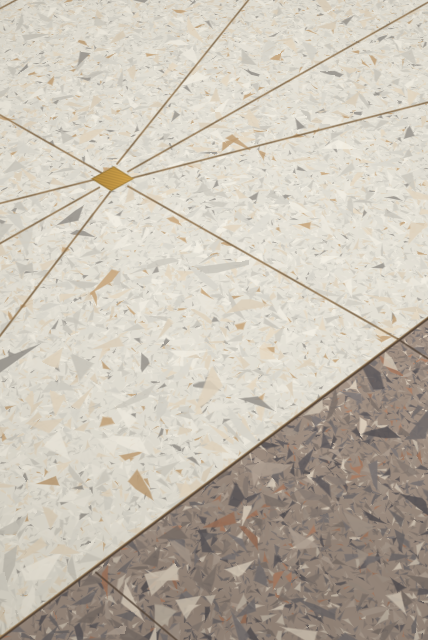
This texture is drawn by a Shadertoy shader. Its source:

```glsl
const vec3 PALE_BASE = vec3(0.875, 0.862, 0.822);
const vec3 DARK_BASE = vec3(0.595, 0.533, 0.484);
const vec3 BRASS = vec3(0.76, 0.59, 0.27);
const vec3 STRIP = vec3(0.56, 0.45, 0.31);
const vec3 GROUT = vec3(0.33, 0.27, 0.22);
const vec2 HUB = vec2(0.1758, 0.7207);
const vec2 HUB_SIZE = vec2(0.0335, 0.0195);
const vec2 BORDER_A = vec2(0.0, 0.0026);
const vec2 BORDER_B = vec2(0.6667, 0.5013);
const vec2 LIGHT_CENTER = vec2(0.42, 0.64);
const float HORIZON = 2.4;
const float STRIP_HALF = 0.0014;
const float BORDER_HALF = 0.0022;

// Brass strips: start.xy, end.xy
const vec4 STRIPS[9] = vec4[9](
    vec4(0.183, 0.744, 0.389, 1.001), vec4(0.200, 0.732, 0.668, 0.996),
    vec4(0.207, 0.722, 0.668, 0.840), vec4(0.200, 0.709, 0.622, 0.470),
    vec4(0.172, 0.700, -0.001, 0.474), vec4(0.155, 0.707, -0.001, 0.619),
    vec4(0.146, 0.719, -0.001, 0.682), vec4(0.160, 0.729, -0.001, 0.821),
    vec4(-0.001, 0.986, 0.027, 1.001));

vec3 hash3(vec2 c) {
    vec3 h = fract(c.xyx * vec3(0.1031, 0.1030, 0.0973));
    h += dot(h, h.yxz + 33.33);
    return fract((h.xxy + h.yzz) * h.zyx);
}

float segmentDistance(vec2 p, vec2 a, vec2 b) {
    vec2 d = b - a;
    return length(p - a - d * clamp(dot(p - a, d) / dot(d, d), 0.0, 1.0));
}

float cover(float d, float blur) {
    return 1.0 - smoothstep(-blur, blur, d);
}

// Scattered convex shards: returns coverage, colour id, tone id
vec3 chips(vec2 q, float density, float blur) {
    vec2 cell = floor(q);
    vec3 best = vec3(0.0);
    for (int j = -1; j <= 1; j++)
    for (int i = -1; i <= 1; i++) {
        vec2 c = cell + vec2(i, j);
        vec3 h = hash3(c), g = hash3(c + 71.3);
        if (g.x > density) continue;
        float turn = 6.2832 * h.z;
        vec2 r = q - c - 0.15 - 0.7 * h.xy;
        r = vec2(cos(turn) * r.x + sin(turn) * r.y, cos(turn) * r.y - sin(turn) * r.x);
        r.x *= mix(0.55, 1.0, g.y);
        float size = mix(0.16, 0.38, g.z * g.z), d = -1.0;
        for (int k = 0; k < 5; k++) {
            float t = float(k), a = 1.2566 * t + 0.8 * sin(t * 2.3 + h.x * 19.0);
            float reach = size * (0.8 + 0.3 * sin(t * 4.1 + h.y * 23.0));
            d = max(d, dot(r, vec2(cos(a), sin(a))) - reach);
        }
        float m = cover(d, blur);
        if (m > best.x) best = vec3(m, fract(h.x * 7.0 + g.y * 5.0), h.y);
    }
    return best;
}

vec3 paleChip(float id, float tone) {
    vec3 c = vec3(0.91, 0.895, 0.855);
    c = mix(c, vec3(0.865, 0.815, 0.735), step(0.32, id));
    c = mix(c, vec3(0.785, 0.772, 0.735), step(0.53, id));
    c = mix(c, vec3(0.835, 0.825, 0.79), step(0.73, id));
    c = mix(c, vec3(0.58, 0.565, 0.54), step(0.935, id));
    c = mix(c, vec3(0.75, 0.62, 0.46), step(0.975, id));
    return c * (0.97 + 0.06 * tone);
}

vec3 darkChip(float id, float tone) {
    vec3 c = vec3(0.50, 0.455, 0.425);
    c = mix(c, vec3(0.44, 0.42, 0.42), step(0.28, id));
    c = mix(c, vec3(0.64, 0.585, 0.535), step(0.48, id));
    c = mix(c, vec3(0.34, 0.325, 0.335), step(0.68, id));
    c = mix(c, vec3(0.79, 0.745, 0.68), step(0.82, id));
    c = mix(c, vec3(0.64, 0.46, 0.36), step(0.95, id));
    return c * (0.92 + 0.16 * tone);
}

void mainImage(out vec4 fragColor, in vec2 fragCoord) {
    vec2 p = fragCoord / iResolution.y;
    float px = 1.0 / iResolution.y;

    // Floor plane seen in mild perspective
    float depth = 1.0 / (HORIZON - p.y);
    vec2 q = vec2((p.x - 0.33) * depth, HORIZON * depth) + 3.0;

    // Two terrazzo fields split by the diagonal border
    vec2 along = normalize(BORDER_B - BORDER_A);
    float side = dot(p - BORDER_A, vec2(-along.y, along.x));
    float dark = cover(side, px);
    float mottle = sin(q.x * 71.0 + 2.0 * sin(q.y * 53.0)) * sin(q.y * 83.0 + sin(q.x * 97.0));
    vec3 pale = PALE_BASE + 0.006 * mottle;
    vec3 brown = DARK_BASE + 0.015 * mottle;

    // Fine grit first, large shards on top
    for (int i = 0; i < 4; i++) {
        float scale = 250.0 / pow(1.72, float(i));
        float density = 0.72 - 0.07 * float(i);
        vec3 s = chips(q * scale + 17.0 * float(i), density, scale * depth * px);
        pale = mix(pale, paleChip(s.y, s.z), s.x * 0.85);
        brown = mix(brown, darkChip(s.y, s.z), s.x * 0.85);
    }

    // Soft pool of light over the pale field
    vec2 away = (p - LIGHT_CENTER) * vec2(1.0, 1.25);
    pale *= 1.025 - 0.17 * dot(away, away) * vec3(0.95, 1.0, 1.12);
    brown *= mix(0.94, 1.08, smoothstep(0.0, 0.5, p.y));
    vec3 color = mix(pale, brown, dark);

    // Radiating strips
    float strip = 1.0;
    for (int i = 0; i < 9; i++)
        strip = min(strip, segmentDistance(p, STRIPS[i].xy, STRIPS[i].zw));
    float stripHalf = STRIP_HALF * mix(1.2, 0.85, p.y);
    float glint = 0.95 + 0.08 * sin(p.x * 90.0 + p.y * 47.0);
    color = mix(color, STRIP * glint, 0.9 * cover(strip - stripHalf, px));

    // Joints in the dark field and the border strip
    float joint = min(segmentDistance(p, vec2(0.150, 0.1055), vec2(0.277, -0.001)),
                      segmentDistance(p, vec2(0.622, 0.470), vec2(0.668, 0.440)));
    color = mix(color, GROUT, 0.85 * cover(joint - STRIP_HALF, px));
    vec3 edge = mix(GROUT, STRIP, smoothstep(-0.001, 0.002, side));
    color = mix(color, edge, cover(abs(side) - BORDER_HALF, px));

    // Brass diamond at the hub
    vec2 h = p - HUB;
    float diamond = (abs(h.x - 0.1 * h.y) / HUB_SIZE.x + abs(h.y) / HUB_SIZE.y - 1.0) * 0.0168;
    float brushed = 0.97 + 2.5 * h.x + 0.03 * sin(h.y * 1500.0 + h.x * 400.0);
    vec3 metal = BRASS * brushed * mix(0.82, 1.0, smoothstep(0.0, 0.003, -diamond));
    color = mix(color, metal, cover(diamond, px));

    fragColor = vec4(color, 1.0);
}
```
